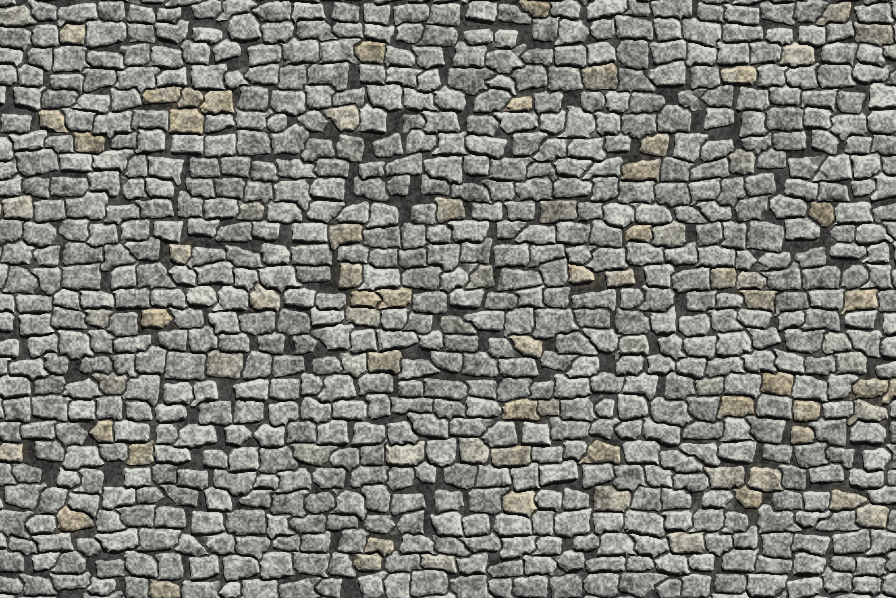
Give the GLSL for this texture, as a Shadertoy shader.

```glsl
const vec2 SUN = vec2(0.34, 0.94);

vec4 hash4(vec2 p) {
    vec4 q = fract(p.xyxy * vec4(0.1031, 0.1030, 0.0973, 0.1099));
    q += dot(q, q.wzxy + 33.33);
    return fract((q.xxyz + q.yzzw) * q.zywx);
}

float noise(vec2 p) {
    vec2 i = floor(p), f = fract(p);
    f = f * f * (3.0 - 2.0 * f);
    return mix(mix(hash4(i).x, hash4(i + vec2(1, 0)).x, f.x),
               mix(hash4(i + vec2(0, 1)).x, hash4(i + vec2(1, 1)).x, f.x), f.y);
}

// Tapered, tilted block with rounded corners
float block(vec2 p, vec2 halfSize, float tilt, float taper) {
    p = mat2(cos(tilt), -sin(tilt), sin(tilt), cos(tilt)) * p;
    halfSize += taper * vec2(p.y, p.x);
    vec2 q = abs(p) - halfSize + 0.005;
    return length(max(q, 0.0)) + min(max(q.x, q.y), 0.0) - 0.005;
}

// x: signed distance to the stone edge, yz: random values of the stone
vec3 wall(vec2 p) {
    const vec2 grid = vec2(18.0, 27.0);
    p += 0.012 * (vec2(noise(p * 7.0), noise(p * 7.0 + 40.0)) - 0.5);
    p += 0.0035 * (vec2(noise(p * 95.0), noise(p * 95.0 + 70.0)) - 0.5);
    float nearest = 1.0, second = 1.0;
    vec2 id = vec2(0);
    for (int j = -1; j <= 1; j++) {
        float row = floor(p.y * grid.y) + float(j);
        float shift = hash4(vec2(row, 7.0)).x + 0.5 * row;
        float column = floor(p.x * grid.x - shift);
        for (int i = -1; i <= 1; i++) {
            vec2 cell = vec2(column + float(i), row);
            vec4 a = hash4(cell + 19.0), b = hash4(cell + 83.0);
            vec2 centre = (cell + 0.5 + vec2(shift, 0) + (a.xy - 0.5) * vec2(0.5, 0.45)) / grid;
            vec2 halfSize = vec2(0.022, 0.0145) + vec2(0.015, 0.009) * a.zw;
            float d = block(p - centre, halfSize, (b.x - 0.5) * 0.38, (b.y - 0.5) * 0.3);
            if (d < nearest) {
                second = nearest;
                nearest = d;
                id = b.zw;
            } else {
                second = min(second, d);
            }
        }
    }
    return vec3(max(nearest, 0.5 * (nearest - second) + 0.0016), id);
}

float relief(vec2 p, vec3 stone) {
    float body = sqrt(clamp(-stone.x / 0.005, 0.0, 1.0));
    float rough = 0.0028 * noise(p * 65.0) + 0.0014 * noise(p * 150.0);
    return (0.007 + 0.005 * stone.y) * body + rough;
}

void mainImage(out vec4 fragColor, in vec2 fragCoord) {
    vec2 p = fragCoord / iResolution.y + 3.0;
    vec3 stone = wall(p);
    float height = relief(p, stone);

    // Slope towards the sun and cast shadow
    float slope = 0.0, blocked = -1.0;
    for (int i = 1; i <= 5; i++) {
        float reach = 0.0018 * float(i);
        vec2 q = p + SUN * reach;
        float rise = relief(q, wall(q)) - height;
        if (i == 1) slope = -rise / reach;
        blocked = max(blocked, rise - 1.05 * reach);
    }
    float shadow = smoothstep(-0.0005, 0.002, blocked);

    // Granite: tone per stone, blotches and crystals
    float grain = 0.20 * (noise(p * 130.0) - 0.5) + 0.32 * (noise(p * 310.0) - 0.5);
    float blotch = 0.16 * (noise(p * 38.0 + 11.0) - 0.5);
    float grey = 0.595 + 0.15 * (stone.y - 0.5) + grain + blotch;
    grey += clamp(slope * 0.2, -0.28, 0.16);

    // Some stones are weathered to ochre
    float ochre = smoothstep(0.86, 0.98, stone.z) * (0.4 + 0.6 * noise(p * 45.0));
    vec3 tint = mix(vec3(0.995, 1.005, 0.965), vec3(1.04, 0.96, 0.79), ochre);
    vec3 colour = clamp(grey, 0.12, 0.86) * tint;

    // Dark joints
    float joint = smoothstep(-0.0012, 0.0012, stone.x);
    colour *= mix(1.0, 0.42, joint);
    colour = mix(colour, colour * 0.2 + 0.015, shadow);
    fragColor = vec4(colour, 1.0);
}
```
